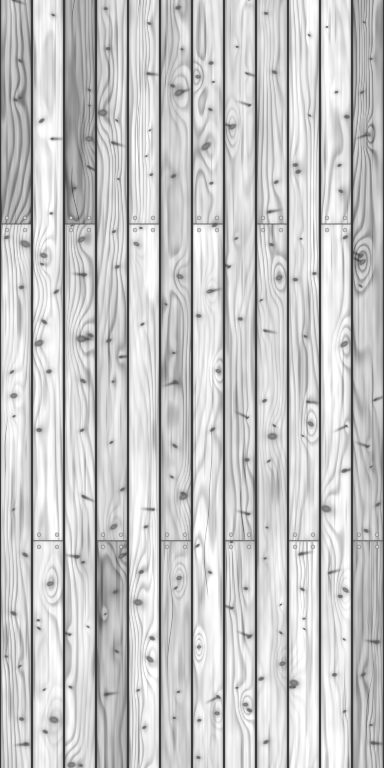
Reproduce this texture procedurally as a WebGL 2 fragment shader.

```glsl
#version 300 es
precision highp float;
// Weathered pale grey timber cladding: twelve vertical planks with staggered butt joints.
uniform vec2 u_resolution;
out vec4 outColor;

const vec2 GRID = vec2(12.0, 24.0);    // canvas size in plank widths
const float JOINT_EVEN = 17.0;         // joint heights in plank widths
const float JOINT_ODD = 7.1;
const float GAP_HALF = 0.031;
const float JOINT_HALF = 0.016;
const float NAIL_RADIUS = 0.07;
const float RING_COUNT = 4.0;
const float RING_WARP = 6.5;
const float GAP_TONE = 0.22;
const float KNOT_TONE = 0.36;
const float NAIL_TONE = 0.82;
// Base brightness of the lower and upper board of each plank.
const float LOWER_TONE[12] = float[](0.87, 0.90, 0.87, 0.72, 0.92, 0.84, 0.91, 0.88, 0.87, 0.92, 0.92, 0.74);
const float UPPER_TONE[12] = float[](0.74, 0.92, 0.65, 0.84, 0.90, 0.81, 0.87, 0.85, 0.82, 0.91, 0.90, 0.76);

float hash(vec2 p) {
  return fract(sin(dot(p, vec2(127.1, 311.7))) * 43758.5453);
}

float noise(vec2 p) {
  vec2 i = floor(p), f = fract(p);
  f = f * f * (3.0 - 2.0 * f);
  return mix(mix(hash(i), hash(i + vec2(1, 0)), f.x),
             mix(hash(i + vec2(0, 1)), hash(i + vec2(1, 1)), f.x), f.y);
}

// Antialiased coverage of the region where the distance d is negative.
float fill(float d, float pixel) {
  return 1.0 - smoothstep(-0.6 * pixel, 0.6 * pixel, d);
}

// Scattered knots: x = grain bulge, y = solid knot, z = soft stain, w = pale heart.
vec4 knots(vec2 p, float plank, float pixel) {
  vec4 sum = vec4(0.0);
  for (int kind = 0; kind < 2; kind++) {
    float large = float(kind);
    float spacing = mix(1.1, 3.6, large);
    for (int j = -1; j <= 1; j++) {
      float cell = floor(p.y / spacing) + float(j);
      vec2 id = vec2(plank + 31.0 * large, cell);
      float present = step(hash(id + 3.3), mix(0.65, 0.5, large));
      vec2 center = vec2(mix(0.16, 0.84, hash(id + 7.1)), (cell + hash(id + 11.7)) * spacing);
      float radius = mix(0.03, 0.075, hash(id + 17.9)) * mix(1.0, 1.7, large);
      vec2 rel = p - center;
      float lean = mix(-0.5, 0.5, hash(id + 29.0));
      float d = length(vec2(rel.x * 0.85, (rel.y - rel.x * lean) * 1.2));
      float bulge = exp(-dot(rel * rel, vec2(0.10, 0.02)) / (radius * radius));
      float solid = fill(d - radius, max(pixel, 0.8 * radius));
      // A thin branch scar fans out sideways from a few knots.
      float along = rel.x * sign(hash(id + 23.0) - 0.5);
      float bend = rel.y - along * lean;
      float scar = exp(-bend * bend / 0.0025) * smoothstep(-0.05, 0.05, along)
                 * (1.0 - smoothstep(0.1, 0.5, along)) * step(0.8, hash(id + 37.0));
      float stain = exp(-d * d / (radius * radius * 4.0)) * 0.35 + scar * 0.8;
      float heart = large * fill(d - radius * 0.55, 0.6 * radius);
      sum += present * vec4(bulge * mix(0.6, 2.8, large), solid, stain, heart);
    }
  }
  return sum;
}

void main() {
  vec2 p = gl_FragCoord.xy / u_resolution * GRID;
  float pixel = GRID.x / u_resolution.x;
  float plank = min(floor(p.x), GRID.x - 1.0);
  float x = p.x - plank;
  float joint = mod(plank, 2.0) < 0.5 ? JOINT_EVEN : JOINT_ODD;
  bool upper = p.y > joint;
  float board = plank + (upper ? 12.0 : 0.0);
  float tone = upper ? UPPER_TONE[int(plank)] : LOWER_TONE[int(plank)];
  vec4 knot = knots(vec2(x, p.y), plank, pixel);

  // Growth rings are contours of a stretched noise field that flows round knots.
  vec2 seed = vec2(board * 17.3, board * 5.7);
  float rings = x * RING_COUNT + knot.x
              + RING_WARP * noise(vec2(x * 1.5, p.y * 0.13) + seed)
              + 0.6 * noise(vec2(x * 4.0, p.y * 0.8) + seed);
  float phase = fract(rings);
  float late = smoothstep(0.3, 0.75, phase) * (1.0 - smoothstep(0.75, 1.0, phase));
  late = mix(late, 0.35, smoothstep(0.25, 0.7, fwidth(rings)));
  float figure = smoothstep(0.3, 0.75, noise(vec2(x * 2.0, p.y * 0.25) + seed + 20.0));
  float ringDepth = mix(0.06, 0.20, figure) + 0.3 * (0.88 - tone);

  // Fibres, broad mottling and thin weather streaks.
  float fibre = noise(vec2(x * 19.0, p.y * 0.7) + seed) + 0.7 * noise(vec2(x * 9.0, p.y * 2.2) + seed) - 0.85;
  float mottle = noise(vec2(x * 2.2, p.y * 0.4) + seed + 40.0) - 0.5;
  float streak = smoothstep(0.74, 0.95, noise(vec2(x * 11.0, p.y * 0.5) + seed + 80.0));
  float value = tone + 0.04 - ringDepth * late + 0.09 * fibre + 0.13 * mottle - 0.15 * streak;

  // Occasional broken drying crack.
  float crackX = mix(0.25, 0.75, hash(vec2(board, 9.0))) + 0.3 * (noise(vec2(p.y * 0.6, board)) - 0.5);
  float crack = fill(abs(x - crackX) - 0.012, pixel) * step(0.6, hash(vec2(board, 13.0)));
  value -= 0.25 * crack * smoothstep(0.6, 0.8, noise(vec2(board * 3.0, p.y * 0.5)));

  // Knots.
  value *= 1.0 - 0.5 * min(knot.z, 1.0);
  value = mix(value, KNOT_TONE, 0.8 * min(knot.y, 1.0));
  value = mix(value, 0.6, 0.6 * min(knot.w, 1.0));

  // Nail pairs on both sides of each joint.
  float fromJoint = abs(p.y - joint);
  float nail = length(vec2(abs(x - 0.5) - 0.28, fromJoint - 0.19));
  value = mix(value, 0.5, 0.65 * fill(nail - NAIL_RADIUS, pixel));
  value = mix(value, NAIL_TONE, fill(nail - NAIL_RADIUS * 0.6, pixel));

  // Grimy rounded edges, joints and gaps.
  float edge = min(x, 1.0 - x);
  value *= 1.0 - 0.3 * exp(-edge * edge / 0.005) - 0.08 * exp(-fromJoint / 0.12);
  value = mix(value, 0.32, 0.8 * fill(fromJoint - JOINT_HALF, pixel));
  value = mix(value, GAP_TONE, fill(edge - GAP_HALF, pixel));
  outColor = vec4(vec3(clamp(value, 0.0, 1.0)), 1.0);
}
```
